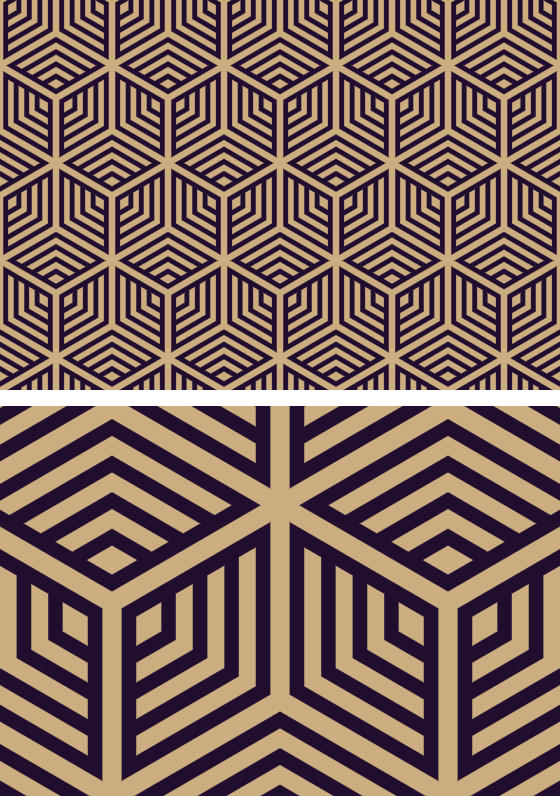
Top: the whole. Bottom: its middle third, enlarged.
Reproduce this pattern procedurally as a Shadertoy shader.

```glsl
// Tumbling cubes: every rhombic face carries nested chevrons growing from the cube's front corner.
#define COLUMNS 5.0      // cubes across
#define ROW_PAIRS 2.0    // pairs of staggered rows down
#define SHIFT_Y 0.497    // height of the first front corner, in row pairs
#define INSET 0.0575     // gap from face edge to ink, in face widths
#define LINE 0.0865      // ink line width
#define PITCH 0.1875     // spacing of chevrons
#define CHEVRONS 4.0     // chevrons per face
#define SOFTNESS 1.2     // edge blur in pixels
#define SAND vec3(0.80, 0.68, 0.50)
#define PLUM vec3(0.13, 0.05, 0.18)

const float SQRT3 = 1.7320508;

// Offset from the nearest front corner on a staggered hexagonal lattice
vec2 cubeOffset(vec2 q) {
    vec2 period = vec2(1.0, SQRT3);
    vec2 a = mod(q, period) - 0.5 * period;
    vec2 b = mod(q + 0.5 * period, period) - 0.5 * period;
    return dot(a, a) < dot(b, b) ? a : b;
}

// Coordinates 0..1 along the two face edges that leave the front corner
vec2 faceCoords(vec2 p) {
    float x = abs(p.x), y = SQRT3 * p.y;
    return y < x ? vec2(2.0 * x, x - y) : vec2(y - x, y + x);
}

// Signed distance to the ink, positive inside
float inkDistance(vec2 face) {
    float near = min(face.x, face.y), far = max(face.x, face.y);
    float depth = 1.0 - INSET - far;
    float panel = min(near - INSET, depth);
    float rail = INSET + LINE - near;

    // Chevrons counted inward from the outer edges
    float c = depth - 0.5 * LINE;
    float index = clamp(floor(c / PITCH + 0.5), 0.0, CHEVRONS - 1.0);
    float chevron = 0.5 * LINE - abs(c - index * PITCH);
    return min(panel, max(rail, chevron));
}

void mainImage(out vec4 fragColor, in vec2 fragCoord) {
    vec2 uv = fragCoord / iResolution.xy;
    vec2 q = vec2(uv.x * COLUMNS, (uv.y * ROW_PAIRS - SHIFT_Y + 0.5) * SQRT3);
    float ink = inkDistance(faceCoords(cubeOffset(q)));
    float pixel = 2.0 * COLUMNS / iResolution.x;
    float cover = clamp(ink / (pixel * SOFTNESS) + 0.5, 0.0, 1.0);
    fragColor = vec4(mix(SAND, PLUM, cover), 1.0);
}
```
